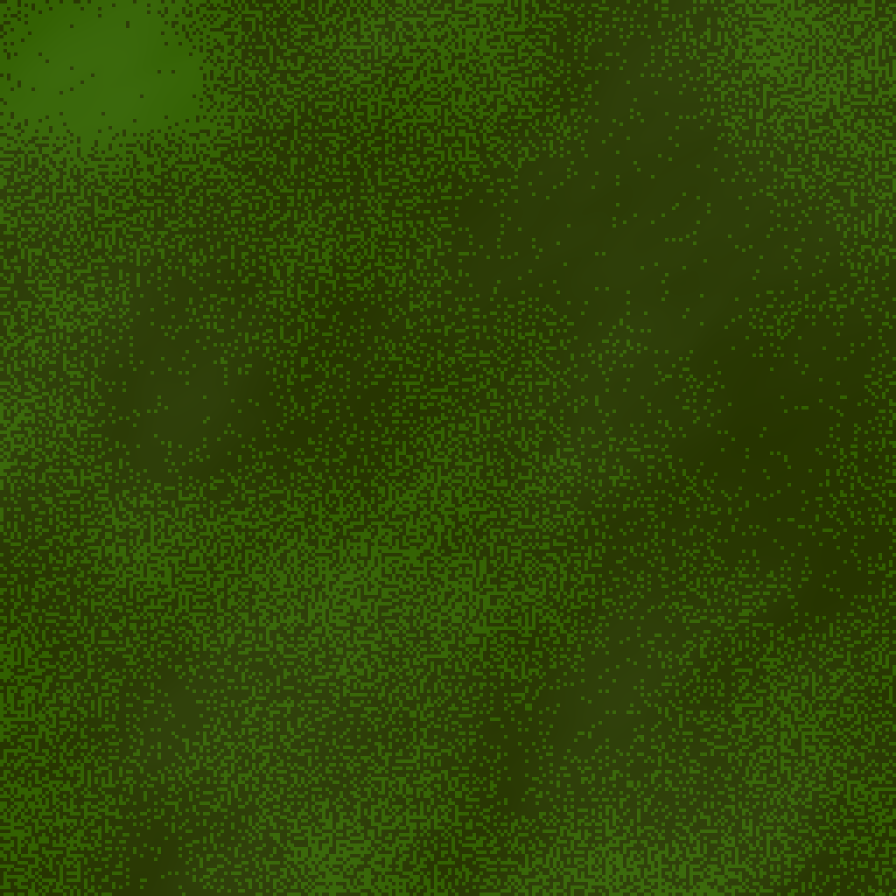
Give the GLSL for this texture, as a WebGL 2 fragment shader.

```glsl
#version 300 es
precision highp float;
// Mossy ground: bright green dithered grains drifting over dark olive soil.

uniform vec2 u_resolution;
out vec4 fragColor;

const float GRAINS = 256.0; // grains along the canvas height

const vec3 SOIL_DARK = vec3(0.150, 0.205, 0.000);
const vec3 SOIL_PALE = vec3(0.190, 0.255, 0.045);
const vec3 MOSS_DARK = vec3(0.195, 0.375, 0.000);
const vec3 MOSS_PALE = vec3(0.235, 0.415, 0.050);

// Integer hash of a lattice cell, 0 to 1
float hash(vec2 cell, uint seed) {
    uvec2 k = uvec2(ivec2(cell));
    uint h = k.x * 1597u + k.y * 51749u + seed * 7919u;
    h = (h ^ (h >> 15u)) * 0x2c1b3c6du;
    h = (h ^ (h >> 12u)) * 0x297a2d39u;
    h ^= h >> 15u;
    return float(h >> 8u) / 16777216.0;
}

float valueNoise(vec2 p, uint seed) {
    vec2 i = floor(p);
    vec2 f = fract(p);
    f = f * f * (3.0 - 2.0 * f);
    float low = mix(hash(i, seed), hash(i + vec2(1, 0), seed), f.x);
    float high = mix(hash(i + vec2(0, 1), seed), hash(i + vec2(1, 1), seed), f.x);
    return mix(low, high, f.y);
}

float fbm(vec2 p, uint seed) {
    float sum = 0.0;
    float amplitude = 0.5;
    float total = 0.0;
    for (uint octave = 0u; octave < 4u; octave++) {
        sum += amplitude * valueNoise(p, seed + octave);
        total += amplitude;
        amplitude *= 0.5;
        p = mat2(0.8, 0.6, -0.6, 0.8) * p * 2.0 + 3.7;
    }
    return sum / total;
}

float softBlob(vec2 p, vec2 center, vec2 radius) {
    vec2 d = (p - center) / radius;
    return exp(-dot(d, d));
}

// Evenly spread dither threshold: a hash minus its neighbours, flattened
float ditherThreshold(vec2 cell, uint seed) {
    float ring = 0.0;
    for (int y = -1; y <= 1; y++) {
        for (int x = -1; x <= 1; x++) {
            if (x != 0 || y != 0) ring += hash(cell + vec2(x, y), seed);
        }
    }
    return smoothstep(-0.68, 0.68, hash(cell, seed) - ring / 8.0);
}

// Share of moss grains around a point
float mossDensity(vec2 p) {
    float density = 0.40 - 0.10 * (p.x - 0.5);
    density -= 0.32 * softBlob(p, vec2(0.28, 0.66), vec2(0.23, 0.20));
    density -= 0.36 * softBlob(p, vec2(0.79, 0.60), vec2(0.20, 0.22));
    density += 0.65 * softBlob(p, vec2(0.07, 0.93), vec2(0.16, 0.17));
    density += 1.15 * (fbm(p * 5.5, 11u) - 0.5);
    return clamp(density, 0.04, 0.98);
}

float mossGrain(vec2 cell) {
    vec2 center = (cell + 0.5) / GRAINS;
    return step(ditherThreshold(cell, 29u), mossDensity(center));
}

// Square grains with edges smoothed over one pixel
float mossCover(vec2 p, float pixel) {
    vec2 q = p * GRAINS - 0.5;
    vec2 i = floor(q);
    vec2 f = clamp((fract(q) - 0.5) / (pixel * GRAINS) + 0.5, 0.0, 1.0);
    float low = mix(mossGrain(i), mossGrain(i + vec2(1, 0)), f.x);
    float high = mix(mossGrain(i + vec2(0, 1)), mossGrain(i + vec2(1, 1)), f.x);
    return mix(low, high, f.y);
}

// Pale haze in soft streaks rising to the right
float paleHaze(vec2 p, uint seed) {
    vec2 along = mat2(0.77, -0.64, 0.64, 0.77) * p;
    float n = fbm(along * vec2(3.0, 6.5) + 5.0, seed);
    return smoothstep(0.22, 0.78, n);
}

void main() {
    float pixel = 1.0 / u_resolution.y;
    vec2 p = gl_FragCoord.xy * pixel;

    float haze = paleHaze(p, 47u);
    vec3 soil = mix(SOIL_DARK, SOIL_PALE, haze);
    vec3 moss = mix(MOSS_DARK, MOSS_PALE, haze);

    fragColor = vec4(mix(soil, moss, mossCover(p, pixel)), 1.0);
}
```
